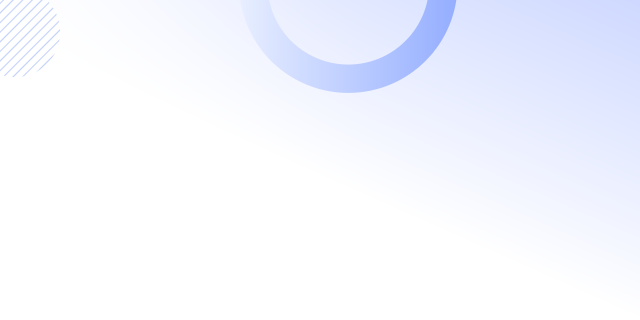
Give the GLSL for this background, as a WebGL 2 fragment shader.

```glsl
#version 300 es
precision highp float;
// A pale backdrop: a blue wash fading diagonally to white, a ring cut by the
// top edge with a left-to-right gradient, and a hatched disc in the corner.
// Lengths are in canvas heights, and shapes are signed distance functions.

uniform vec2 u_resolution;
out vec4 fragColor;

// Coverage of a shape from its signed distance, smoothed over one pixel
float coverage(float dist) {
    return clamp(0.5 - dist * u_resolution.y, 0.0, 1.0);
}

float disc(vec2 p, vec2 center, float radius) {
    return length(p - center) - radius;
}

// Distance to diagonal strokes repeated along x
float hatch(vec2 p, float spacing, float halfWidth) {
    float along = p.x - p.y + 1.0 - 0.281;
    float offset = abs(fract(along / spacing + 0.5) - 0.5) * spacing;
    return offset * 0.7071 - halfWidth;
}

void main() {
    vec2 p = gl_FragCoord.xy / u_resolution.y;

    // Diagonal wash, strongest at the upper right and weaker to the left
    float rise = 0.113 + 0.445 * p.x - (1.0 - p.y);
    float wash = clamp(rise, 0.0, 1.0) * smoothstep(-0.3, 1.2, p.x);
    vec3 color = mix(vec3(1.0), vec3(0.81, 0.85, 1.0), wash);

    // Hatched disc
    float strokes = coverage(hatch(p, 0.03, 0.0018));
    strokes *= coverage(disc(p, vec2(0.047, 0.9), 0.141));
    color = mix(color, vec3(0.78, 0.83, 0.98), strokes);

    // Ring with a horizontal gradient
    vec2 ringCenter = vec2(1.0885, 1.051);
    float ring = abs(disc(p, ringCenter, 0.297)) - 0.0443;
    float across = clamp((p.x - ringCenter.x) / 0.68 + 0.5, 0.0, 1.0);
    vec3 ringColor = mix(vec3(0.91, 0.935, 1.0), vec3(0.58, 0.68, 1.0), across);
    color = mix(color, ringColor, coverage(ring));

    fragColor = vec4(color, 1.0);
}
```
